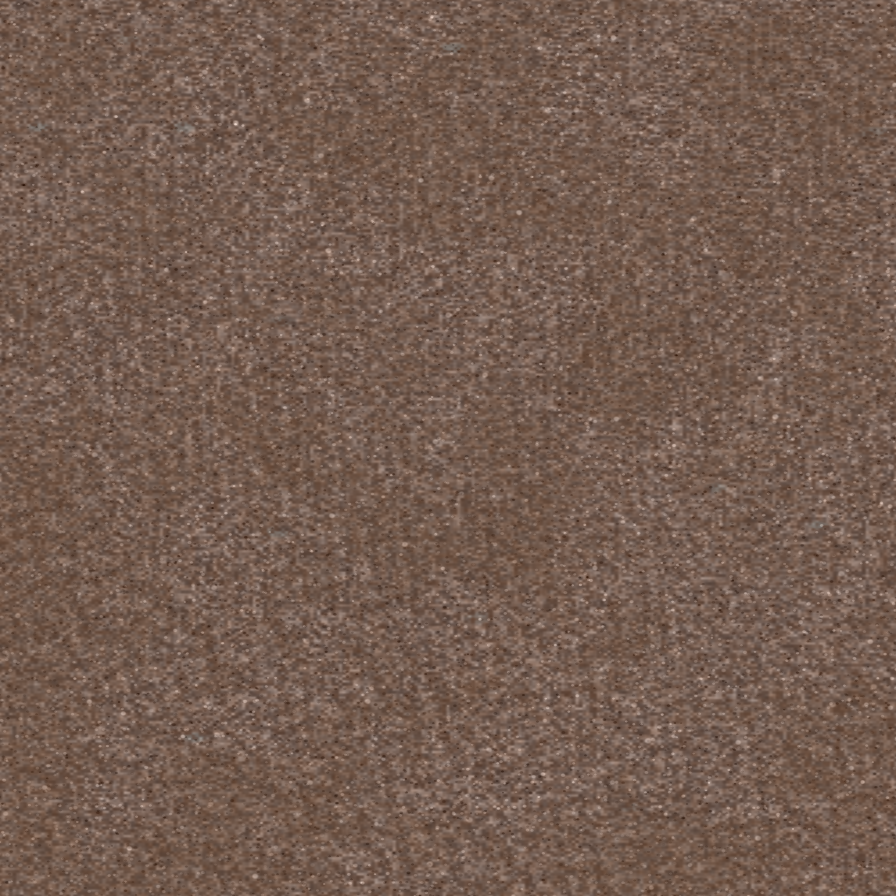
Give the GLSL for this texture, as a WebGL 1 fragment shader.

```glsl
precision highp float;
// Fine brown sandy ground: two octaves of slightly flattened grain noise,
// modulated by broad earthy patches, then scattered with pale flecks,
// dark pits, a few larger stones and faint blue-grey smudges.

uniform vec2 u_resolution;

#define BASE_COLOR vec3(0.454, 0.361, 0.312)
#define EARTH_TINT vec3(-0.020, -0.026, -0.036)
#define SMUDGE_COLOR vec3(0.43, 0.41, 0.39)
#define GRAIN_CELLS vec2(250.0, 330.0)
#define GRAIN_CONTRAST 0.32
#define HUE_VARIATION 0.07
#define FLECK_CELLS 92.0
#define FLECK_LIGHT 0.17
#define PIT_DEPTH 0.11
#define STONE_CELLS 27.0

float hash(vec2 p) {
  return fract(sin(dot(p, vec2(127.1, 311.7))) * 43758.5453);
}

float valueNoise(vec2 p) {
  vec2 cell = floor(p);
  vec2 f = fract(p);
  f = f * f * (3.0 - 2.0 * f);
  float low = mix(hash(cell), hash(cell + vec2(1.0, 0.0)), f.x);
  float high = mix(hash(cell + vec2(0.0, 1.0)), hash(cell + vec2(1.0, 1.0)), f.x);
  return mix(low, high, f.y);
}

// Soft ellipses, at most one per cell; radius is a fraction of the cell.
float spots(vec2 uv, float cells, vec2 radius, float chance, float seed) {
  vec2 p = uv * cells + seed;
  p.x += hash(vec2(floor(p.y), seed));
  vec2 cell = floor(p);
  vec2 key = cell + seed * 1.37;
  vec2 jitter = vec2(hash(key + 11.3), hash(key + 27.9));
  vec2 center = mix(radius, 1.0 - radius, jitter);
  float size = mix(0.65, 1.0, hash(key + 41.7));
  float d = length((fract(p) - center) / (radius * size));
  float strength = mix(0.4, 1.0, hash(key + 63.1));
  return step(hash(key + 5.2), chance) * strength * (1.0 - smoothstep(0.35, 1.0, d));
}

void main() {
  vec2 uv = gl_FragCoord.xy / min(u_resolution.x, u_resolution.y);

  // Broad patches: smoother warm earth against paler, grittier ground
  float patches = 0.5 * valueNoise(uv * vec2(9.0, 11.0) + 3.7)
                + 0.5 * valueNoise(uv * vec2(30.0, 38.0) + 17.2);
  float earth = 1.0 - smoothstep(0.25, 0.75, patches);
  float grit = mix(1.15, 0.8, earth);

  // Grain, skewed so that light grains stand out more than dark ones
  float grain = 0.62 * valueNoise(uv * GRAIN_CELLS)
              + 0.38 * valueNoise(uv * GRAIN_CELLS * 0.56 + 71.4) - 0.5;
  float tone = GRAIN_CONTRAST * grit * (grain + 0.6 * grain * grain);

  // Pale flecks and dark pits on several unrelated grids
  for (int i = 0; i < 3; i++) {
    float layer = float(i);
    float cells = FLECK_CELLS + 13.0 * layer;
    float seed = 7.3 + 19.7 * layer;
    tone += FLECK_LIGHT * grit * spots(uv, cells, vec2(0.34, 0.27), 0.16, seed);
    tone -= PIT_DEPTH * grit * spots(uv, cells * 1.1, vec2(0.34, 0.25), 0.18, seed + 50.6);
  }
  tone += 0.24 * spots(uv, STONE_CELLS, vec2(0.14, 0.12), 0.2, 83.9);

  // Warm and cool grains
  float warmth = valueNoise(uv * GRAIN_CELLS * 0.6 + 133.8) - 0.5;
  vec3 color = BASE_COLOR + EARTH_TINT * (earth - 0.4);
  color += HUE_VARIATION * warmth * vec3(0.45, -0.1, -0.5);

  // Rare flattened smudges, broken up by the grain
  float smudge = spots(uv, 13.0, vec2(0.30, 0.13), 0.09, 29.4);
  color = mix(color, SMUDGE_COLOR, 0.8 * smudge * smoothstep(-0.25, 0.15, grain));

  gl_FragColor = vec4(clamp(color + tone, 0.0, 1.0), 1.0);
}
```
